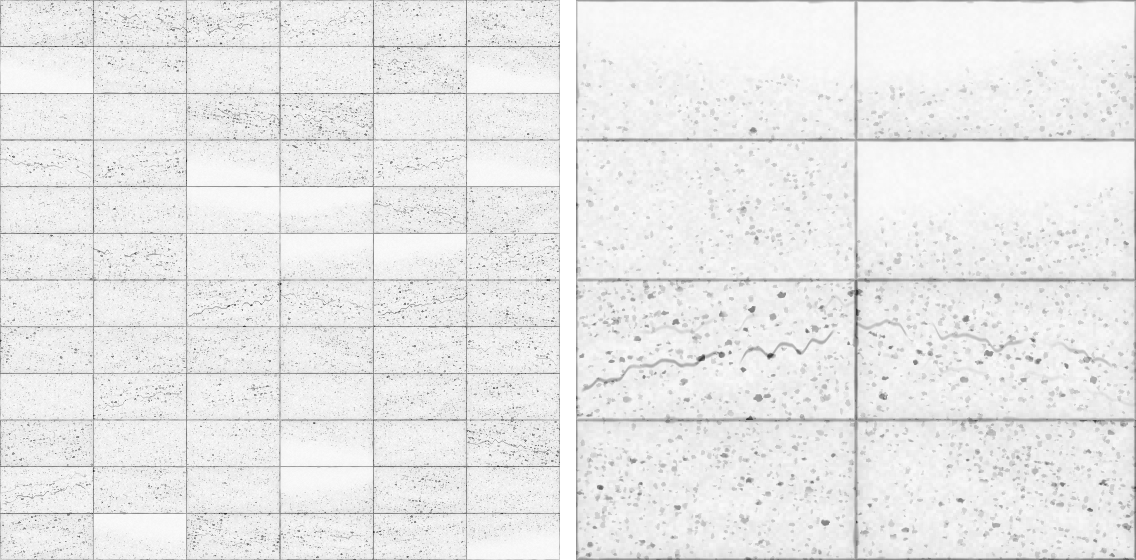
Left, the full canvas; right, a detail of the centre.
Write a three.js fragment shader that draws this texture.

```glsl
#define GRID vec2(6.0, 12.0)
#define JOINT_WIDTH 0.0016
#define JOINT_DARKNESS 0.44
#define STONE_LIGHT 0.984
#define GRAIN_DEPTH 0.07
#define FINE_CELLS 22.0
#define PIT_CELLS 14.0
#define PIT_DARKNESS 0.44
#define VEIN_WIDTH 0.013
#define BEDDING_SLOPE 0.16
#define BLANK_SHARE 0.18
#define VEIN_SHARE 0.28

varying vec2 vUv;

float hash(vec2 p) {
  return fract(sin(dot(p, vec2(127.1, 311.7))) * 43758.5453);
}

float noise(vec2 p) {
  vec2 i = floor(p), f = fract(p);
  f = f * f * (3.0 - 2.0 * f);
  return mix(mix(hash(i), hash(i + vec2(1.0, 0.0)), f.x),
             mix(hash(i + vec2(0.0, 1.0)), hash(i + 1.0), f.x), f.y);
}

float fbm(vec2 p) {
  float sum = 0.0, amp = 0.5;
  for (int i = 0; i < 4; i++) {
    sum += amp * noise(p);
    p = p * 2.1 + 7.3;
    amp *= 0.5;
  }
  return sum;
}

// One ragged pit per cell, shown where its rank falls below the density
float specks(vec2 p, float density) {
  vec2 cell = floor(p);
  vec2 center = 0.35 + 0.3 * vec2(hash(cell + 3.1), hash(cell + 8.7));
  float size = hash(cell + 15.3);
  float radius = mix(0.14, 0.38, size * size);
  float d = length((fract(p) - center) * vec2(0.8, 1.1));
  d += 0.3 * (noise(p * 4.0) - 0.5);
  float shown = smoothstep(0.0, 0.1, density - hash(cell));
  return shown * (1.0 - smoothstep(radius - 0.12, radius + 0.1, d));
}

// Hairline crack, broken along its length
float vein(vec2 p, float path, float seed) {
  float d = abs(p.y - path);
  float gaps = smoothstep(0.3, 0.65, noise(vec2(p.x * 6.0, seed)));
  return gaps * (1.0 - smoothstep(VEIN_WIDTH * 0.2, VEIN_WIDTH * 1.7, d));
}

float stone(vec2 local, vec2 id) {
  // Tile space is 2 by 1, mirrored at random
  vec2 turn = step(0.5, vec2(hash(id + 21.0), hash(id + 34.0)));
  vec2 p = mix(local, 1.0 - local, turn) * vec2(2.0, 1.0);
  float seed = floor(hash(id + 5.0) * 90.0);
  float kind = hash(id + 0.7);
  float isBlank = 1.0 - step(BLANK_SHARE, kind);
  float isVein = (1.0 - isBlank) * (1.0 - step(BLANK_SHARE + VEIN_SHARE, kind));
  float roughness = mix(0.15, 1.0, hash(id + 11.0));

  // Inclined bedding and the smooth part of half blank tiles
  vec2 bed = vec2(p.x + BEDDING_SLOPE * p.y, p.y - BEDDING_SLOPE * (p.x - 1.0));
  float streak = noise(bed * vec2(1.8, 8.0) + seed);
  float border = 0.6 + 0.2 * (fbm(p * 3.0 + seed) - 0.5);
  float cover = mix(1.0, 1.0 - smoothstep(border - 0.3, border + 0.12, bed.y), isBlank);

  // Vein path with pits gathered along it
  float path = 0.42 + 0.3 * (fbm(vec2(p.x * 2.2, seed)) - 0.45);
  path += 0.1 * (noise(vec2(p.x * 13.0, seed + 4.0)) - 0.5);
  float nearVein = isVein * exp(-7.0 * abs(bed.y - path - 0.1));

  // Grain, dust and pits
  float grain = noise(p * 27.0 + seed) * 0.5 + hash(floor(p * 42.0) + seed) * 0.5;
  float tone = STONE_LIGHT - GRAIN_DEPTH * grain * mix(0.35, 1.0, cover);
  tone -= 0.03 * roughness * streak * cover;
  float fineDensity = (0.12 + 0.34 * streak) * mix(0.6, 1.0, roughness) * cover;
  tone -= 0.15 * specks(bed * FINE_CELLS + seed * 3.0, fineDensity);
  tone -= 0.12 * specks(bed.yx * FINE_CELLS * 0.8 + seed * 7.0, fineDensity);
  float pitDensity = (0.42 * roughness * streak + 0.42 * nearVein) * cover;
  pitDensity *= mix(1.0, 0.6, isBlank);
  float pits = specks(bed * PIT_CELLS + seed * 5.0, pitDensity);
  float depth = hash(floor(bed * PIT_CELLS + seed * 5.0) + 27.0);
  tone -= PIT_DARKNESS * pits * mix(0.35, 1.0, depth);

  // Main crack and a fainter companion
  float cracks = vein(bed, path, seed);
  cracks += 0.3 * vein(bed, path + 0.24, seed + 9.0);
  tone -= mix(0.1, 0.3, hash(id + 52.0)) * isVein * min(cracks, 1.0);

  // Soft shading toward the rim
  vec2 rim = min(local, 1.0 - local) * vec2(2.0, 1.0);
  float shade = exp(-16.0 * min(rim.x, rim.y));
  return tone - shade * mix(0.01, 0.07, hash(id + 44.0)) * mix(0.4, 1.0, cover);
}

// Narrow joints with uneven weight and small chips
float joints(vec2 grid, vec2 id) {
  vec2 nearest = floor(grid + 0.5);
  vec2 d = abs(grid - nearest) / GRID;
  float wear = noise(vUv * 130.0);
  float chip = smoothstep(0.78, 0.95, noise(vUv * 95.0 + 31.0));
  float width = JOINT_WIDTH * (0.8 + 0.4 * wear + 0.7 * chip);
  vec2 line = 1.0 - smoothstep(vec2(0.0002), vec2(width), d);
  float upright = mix(0.6, 1.0, hash(vec2(nearest.x, id.y) + 61.0));
  float level = mix(0.6, 1.0, hash(vec2(id.x, nearest.y) + 73.0));
  return max(line.x * upright, line.y * level) * mix(0.75, 1.1, wear);
}

void main() {
  vec2 grid = vUv * GRID;
  vec2 id = floor(grid);
  float tone = stone(fract(grid), id);
  tone -= JOINT_DARKNESS * joints(grid, id);
  gl_FragColor = vec4(vec3(clamp(tone, 0.2, 1.0)), 1.0);
}
```
